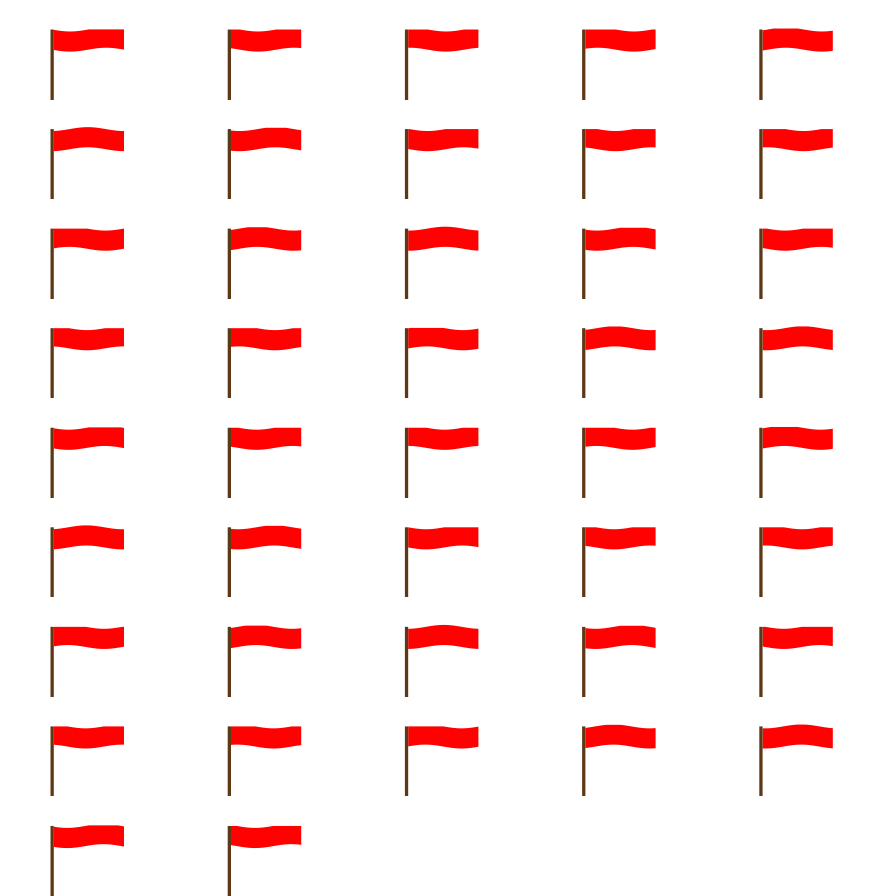
This pattern is drawn by a WebGL 1 fragment shader. Its source:

```glsl
precision highp float;
// Grid of red flags on brown poles, each a step further along a travelling wave.

uniform vec2 u_resolution;

const float TAU = 6.2831853;

// Layout: columns, rows and how many cells are filled in reading order.
const vec2 GRID = vec2(5.0, 9.0);
const float FLAG_COUNT = 42.0;
const float CELL_ASPECT = 1.779;

// Lengths in cell heights, measured from the top left of a cell.
const float POLE_LEFT = 0.507;
const float POLE_RIGHT = 0.540;
const float POLE_TOP = 0.2965;
const float CLOTH_RIGHT = 1.245;
const float CLOTH_TOP = 0.2965;
const float CLOTH_BOTTOM = 0.499;

// Wave of the cloth.
const float WAVE_LENGTH = 0.7266;
const float WAVE_HEIGHT = 0.0195;
const float WAVE_START = 0.703;  // lowest point of the first flag
const float WAVE_STEP = 0.149;   // cycles gained from one flag to the next

const vec3 GROUND = vec3(1.0);
const vec3 RED = vec3(1.0, 0.005, 0.005);
const vec3 BROWN = vec3(0.37, 0.22, 0.08);

// Smoothed coverage of the span from lo to hi.
float band(float v, float lo, float hi, float pixel) {
  float enter = clamp((v - lo) / pixel + 0.5, 0.0, 1.0);
  float leave = clamp((hi - v) / pixel + 0.5, 0.0, 1.0);
  return enter * leave;
}

// Downward shift of the cloth at x.
float wave(float x, float index) {
  float cycles = (x - WAVE_START) / WAVE_LENGTH - index * WAVE_STEP;
  return WAVE_HEIGHT * cos(TAU * cycles);
}

float poleMask(vec2 p, vec2 pixel) {
  return band(p.x, POLE_LEFT, POLE_RIGHT, pixel.x)
       * band(p.y, POLE_TOP, 2.0, pixel.y);
}

float clothMask(vec2 p, float index, vec2 pixel) {
  float shift = wave(p.x, index);
  // Crests are trimmed flat at the height reached by the middle of the cloth.
  float middle = 0.5 * (POLE_RIGHT + CLOTH_RIGHT);
  float trim = min(wave(middle, index), 0.0);
  float top = CLOTH_TOP + max(shift, trim);
  return band(p.x, POLE_RIGHT, CLOTH_RIGHT, pixel.x)
       * band(p.y, top, CLOTH_BOTTOM + shift, pixel.y);
}

void main() {
  // Cell coordinates with y running down.
  vec2 uv = gl_FragCoord.xy / u_resolution;
  vec2 grid = vec2(uv.x, 1.0 - uv.y) * GRID;
  vec2 cell = floor(grid);
  vec2 scale = vec2(CELL_ASPECT, 1.0);
  vec2 p = fract(grid) * scale;
  vec2 pixel = GRID * scale / u_resolution;

  // Reading order sets the wave phase and ends the last row early.
  float index = cell.x + cell.y * GRID.x;
  float filled = 1.0 - step(FLAG_COUNT - 0.5, index);

  vec3 color = mix(GROUND, RED, filled * clothMask(p, index, pixel));
  color = mix(color, BROWN, filled * poleMask(p, pixel));
  gl_FragColor = vec4(color, 1.0);
}
```
